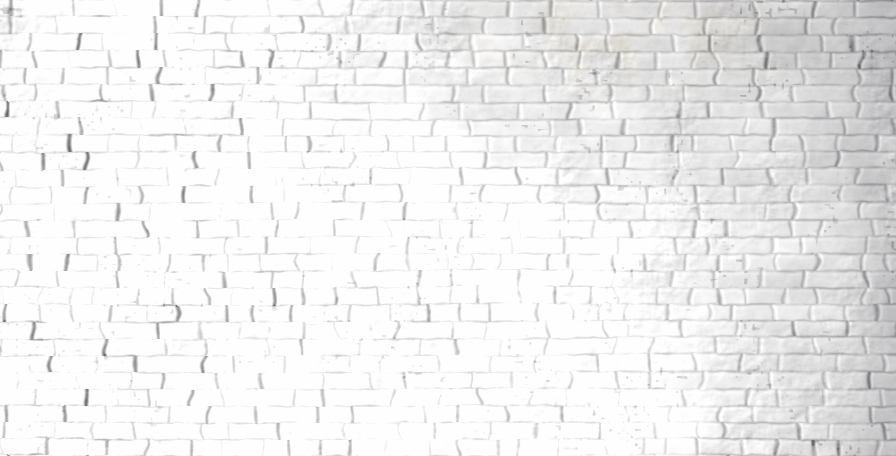
Reproduce this texture procedurally as a WebGL 1 fragment shader.

```glsl
precision highp float;
// Whitewashed brick wall, blown out by light at the left and shaded to the right.
uniform vec2 u_resolution;

float hash(vec2 p) {
  p = fract(p * vec2(0.1731, 0.2377));
  p += dot(p, p.yx + 31.7);
  return fract((p.x + p.y) * p.x * 17.3);
}

float noise(vec2 p) {
  vec2 i = floor(p), f = fract(p);
  f = f * f * (3.0 - 2.0 * f);
  return mix(mix(hash(i), hash(i + vec2(1, 0)), f.x),
             mix(hash(i + vec2(0, 1)), hash(i + vec2(1, 1)), f.x), f.y);
}

float fbm(vec2 p) {
  float sum = 0.0, amp = 0.5;
  for (int i = 0; i < 4; i++) {
    sum += amp * noise(p);
    p = p * 2.1 + 7.3;
    amp *= 0.5;
  }
  return sum;
}

// Soft line of half width w around d = 0
float line(float d, float w) {
  return exp(-d * d / (w * w));
}

// Overall light: bright at the left, falling off past a slanted edge
float lighting(vec2 uv) {
  float edge = mix(0.66, 0.24, smoothstep(0.4, 1.0, uv.y));
  edge += 0.06 * smoothstep(0.3, 0.0, uv.y) + 0.16 * (fbm(uv * vec2(9, 6)) - 0.47);
  float t = (uv.x - edge) / (1.0 - edge);
  float tone = 1.06 - 0.09 * smoothstep(-0.2, 0.4, t);
  tone -= 0.13 * pow(clamp(t, 0.0, 1.0), 1.5);
  tone -= 0.06 * smoothstep(0.92, 1.0, uv.x);
  tone -= 0.05 * smoothstep(0.6, 1.0, uv.y) * smoothstep(0.1, 0.9, uv.x);
  return tone - 0.06 * smoothstep(0.12, 0.0, uv.x) * smoothstep(0.4, 0.9, uv.y);
}

void main() {
  vec2 uv = gl_FragCoord.xy / u_resolution;
  float pixel = 27.0 / u_resolution.y;

  // 27 courses, about 20 bricks across; one unit is a course height
  vec2 q = uv * vec2(53.2, 27.0);
  vec2 wall = q;
  q.y += 0.20 * (noise(wall * vec2(0.1, 0.3)) - 0.5) + 0.10 * (noise(wall * 1.7) - 0.5);
  q.x += 0.40 * (noise(wall * vec2(0.8, 1.3) + 40.0) - 0.5);
  float row = floor(q.y);

  // Nearest upright joint in this course; some courses hold shorter bricks
  float brickLength = mix(2.95, 2.05, step(0.7, hash(vec2(row, 57.0))));
  float x = q.x / brickLength + 0.5 * mod(row, 2.0) + 0.3 * hash(vec2(row, 91.0));
  float cell = floor(x);
  float side = 9.0, brick = cell, jointId = cell;
  for (int i = -1; i <= 1; i++) {
    float id = cell + float(i);
    float d = x - id - 0.5 - 0.6 * (hash(vec2(id, row) + 3.0) - 0.5);
    if (d > 0.0) brick = id + 1.0;
    if (abs(d) < abs(side)) { side = d; jointId = id; }
  }
  side *= brickLength;
  float bed = fract(q.y + 0.5) - 0.5;

  // Worn joints: beds break up, uprights differ from joint to joint
  float wear = smoothstep(0.25, 0.7, fbm(wall * vec2(0.6, 0.9) + 11.0));
  float chip = smoothstep(0.56, 0.75, fbm(wall * vec2(0.5, 0.9) + 63.0));
  float leftSide = smoothstep(0.65, 0.05, uv.x);
  float age = hash(vec2(jointId, row) + 17.0);
  float width = max(0.08, 0.55 * pixel);
  float bedDark = line(bed, width) * (0.05 + 0.12 * wear + 0.24 * chip * leftSide);
  float sideDark = line(side, width + 0.06 * age)
                 * (0.10 + 0.16 * age * (0.5 + wear) + 0.28 * leftSide * age * age);
  float rim = 0.025 * line(bed + 0.19, 0.09) + 0.07 * line(side - 0.22, 0.09);

  // Rough plaster lit from the upper left
  vec2 rough = wall * vec2(1.5, 1.7) + 5.0;
  float relief = fbm(rough) - fbm(rough + vec2(-0.22, 0.25));
  float coarse = 0.3 + smoothstep(0.35, 0.65, fbm(wall * 0.3 + 80.0));

  // Paint: brick to brick tone, blotches, relief and pits
  float tone = lighting(uv) + rim - max(bedDark, sideDark);
  tone += 0.045 * (hash(vec2(brick, row) + 29.0) - 0.5);
  tone -= 0.13 * (fbm(wall * vec2(0.3, 0.4) + 33.0) - 0.47);
  tone -= 0.06 * (fbm(wall * 2.2) - 0.47);
  tone += 0.20 * coarse * relief;
  float pits = smoothstep(0.74, 0.95, noise(wall * vec2(4.0, 4.5)));
  tone -= 0.16 * pits * smoothstep(0.45, 0.62, fbm(wall * 0.45 + 22.0));
  tone = clamp(tone, 0.3, 0.995);

  // Faint warm stain near the top, cool cast in the shadows
  vec2 stain = (uv - vec2(0.70, 0.92)) / vec2(0.14, 0.09);
  float warm = exp(-dot(stain, stain)) * smoothstep(0.35, 0.65, fbm(wall * 0.7 + 50.0));
  vec3 color = vec3(tone) - warm * vec3(0.0, 0.012, 0.045);
  color.b += 0.008 * smoothstep(0.9, 0.7, tone);
  gl_FragColor = vec4(color, 1.0);
}
```
